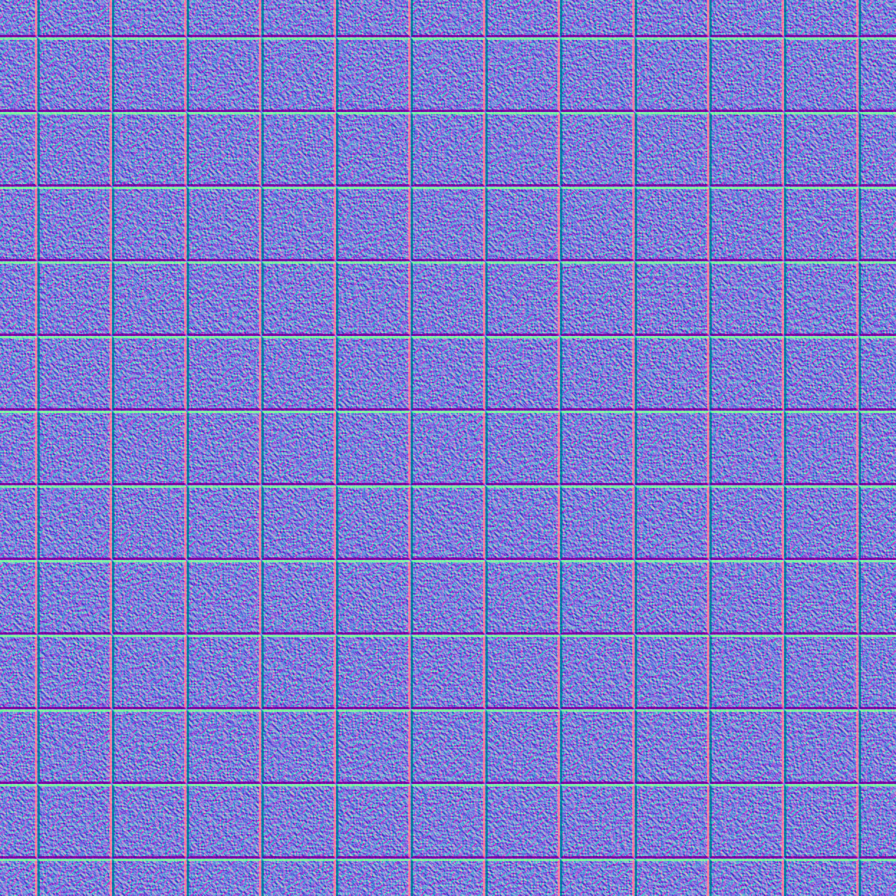
This texture map is drawn by a Shadertoy shader. Its source:

```glsl
// Normal map of a 12 by 12 grid of square tiles with finely grained faces and narrow grooves.

float hash(vec2 p) {
    vec3 q = fract(p.xyx * 0.1031);
    q += dot(q, q.yzx + 33.33);
    return fract((q.x + q.y) * q.z);
}

// Value noise that wraps after a whole number of lattice cells, centred on zero
float wrappedNoise(vec2 p, float period) {
    vec2 cell = floor(p), f = fract(p);
    vec2 lo = mod(cell, period), hi = mod(cell + 1.0, period);
    f = f * f * (3.0 - 2.0 * f);
    float bottom = mix(hash(lo), hash(vec2(hi.x, lo.y)), f.x);
    float top = mix(hash(vec2(lo.x, hi.y)), hash(hi), f.x);
    return mix(bottom, top, f.y) - 0.5;
}

// Surface height, with one tile as the unit of length
float surfaceHeight(vec2 p) {
    // Grooves run through the half-way points, so the canvas edges cross tile faces
    vec2 grooveDistance = abs(fract(p) - 0.5);
    vec2 rise = smoothstep(0.0, 0.034, grooveDistance);
    float face = rise.x * rise.y;

    // Two grain layers, one on a diagonal lattice to hide the grid; fainter in the grooves
    vec2 diagonal = vec2(p.x + p.y, p.y - p.x);
    float grain = 0.025 * wrappedNoise(diagonal * 26.0, 312.0)
                + 0.010 * wrappedNoise(p * 54.0 + 7.0, 648.0);
    return 0.082 * face + grain * mix(0.5, 1.0, face);
}

vec3 surfaceNormal(vec2 p) {
    vec2 e = vec2(0.005, 0.0);
    vec2 slope = vec2(surfaceHeight(p + e.xy) - surfaceHeight(p - e.xy),
                      surfaceHeight(p + e.yx) - surfaceHeight(p - e.yx)) / (2.0 * e.x);
    return normalize(vec3(-slope, 1.0));
}

void mainImage(out vec4 fragColor, in vec2 fragCoord) {
    // Average nine samples per pixel to smooth the edges
    vec3 normal = vec3(0.0);
    for (int i = 0; i < 9; i++) {
        vec2 offset = (vec2(i % 3, i / 3) - 1.0) / 3.0;
        normal += surfaceNormal((fragCoord + offset) / iResolution.xy * 12.0) / 9.0;
    }
    // The finest roughness shortens the upward component
    normal.z *= 0.78;
    fragColor = vec4(normal * 0.5 + 0.493, 1.0);
}
```
